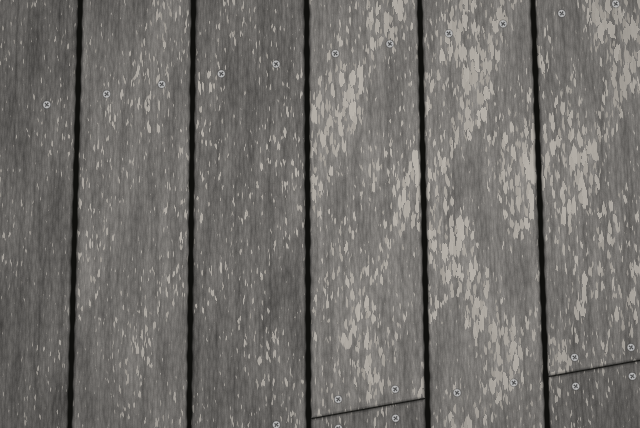
Write a Shadertoy shader that draws this texture.

```glsl
// Weathered grey deck boards seen from above: six upright boards fanning slightly,
// dark gaps between them, slanted rows of screws and butt joints over a joist.
// Stretched cellular noise gives grain, streaks and pale flecks; sines cluster the flecks.

const vec2  GAP_START  = vec2(0.109, 0.1255);   // first gap, bottom and top
const vec2  PITCH      = vec2(0.1866, 0.1768);  // board spacing, bottom and top
const float GAP_HALF   = 0.0040;
const float JOINT_HALF = 0.0009;
const float SLOPE      = 0.265;                 // slant of the joists
const float TOP_JOIST  = 0.736;                 // heights where joists meet the left side
const float LOW_JOIST  = -0.107;
const float SCREW_STEP = 0.034;                 // screw offset from a joint
const vec2  SCREW_X    = vec2(0.25, 0.73);      // screw positions across a board
const float SCREW_R    = 0.0058;
const vec2  KNOT       = vec2(0.59, 0.10);      // centre of the growth rings
const float KNOT_BOARD = 3.0;

const vec3 WOOD_TINT  = vec3(1.0, 0.978, 0.95);
const vec3 FLECK_COL  = vec3(0.67, 0.65, 0.62);
const vec3 GAP_COL    = vec3(0.06, 0.06, 0.052);
const vec3 SCREW_COL  = vec3(0.72, 0.72, 0.72);
const vec3 RECESS_COL = vec3(0.20, 0.20, 0.20);

const float TONE[6] = float[6](0.385, 0.435, 0.395, 0.465, 0.465, 0.45);
const float WEAR[6] = float[6](0.20, 0.34, 0.32, 0.62, 0.76, 0.74);

vec2 hash2(vec2 p) {
    vec3 q = fract(p.xyx * vec3(0.1031, 0.1030, 0.0973));
    q += dot(q, q.yzx + 33.33);
    return fract((q.xx + q.yz) * q.zy);
}

// Cellular noise: x = distance to the nearest point, y = random value of its cell
vec2 cells(vec2 p) {
    vec2 base = floor(p), best = vec2(9.0, 0.0);
    for (int y = -1; y <= 1; y++)
    for (int x = -1; x <= 1; x++) {
        vec2 cell = base + vec2(x, y);
        vec2 h = hash2(cell);
        float d = length(cell + h - p);
        if (d < best.x) best = vec2(d, fract(h.x * 7.3 + h.y * 3.7));
    }
    return best;
}

// Slow layered sines, about 0 to 1
float clusters(vec2 p) {
    float s = sin(p.x * 41.0 + 2.0 * sin(p.y * 13.0)) + sin(p.y * 19.0 + 2.0 * sin(p.x * 33.0))
            + 0.7 * sin(p.x * 87.0 - p.y * 37.0);
    return 0.5 + 0.19 * s;
}

vec3 wood(vec2 q, vec2 p, float board, float tone, float wear) {
    float fine   = cells(q * vec2(290.0, 60.0)).x - 0.45;
    float fibre  = cells(q * vec2(170.0, 13.0) + 7.0).x - 0.45;
    float streak = cells(q * vec2(60.0, 5.0) + 19.0).x - 0.45;
    float patchy = clusters(q);
    float light  = tone - 0.10 * fine - 0.07 * fibre - 0.09 * streak + 0.07 * (patchy - 0.5);
    light += 0.022 * (hash2(floor(q * 600.0)).x - 0.5);

    // Growth rings arching around a knot
    float ringDist = length((p - KNOT) * vec2(1.0, 0.75));
    float rings = sin(ringDist * 400.0 + 3.0 * streak) * exp(-ringDist * ringDist * 130.0);
    light += 0.018 * rings * (1.0 - step(0.5, abs(board - KNOT_BOARD)));

    // Pale flecks, ragged along the fibres
    vec2 spot = cells(q * vec2(125.0, 42.0) + vec2(fine, fibre) * 0.5);
    float radius = wear * smoothstep(0.1, 0.85, patchy) * (0.25 + 0.85 * spot.y);
    float fleck = smoothstep(-0.03, 0.13, radius - spot.x - 0.35 * fine - 0.25 * fibre);
    return mix(light * WOOD_TINT, FLECK_COL + 0.12 * (spot.y - 0.5), 0.8 * fleck);
}

void mainImage(out vec4 fragColor, in vec2 fragCoord) {
    vec2 uv = fragCoord / iResolution.xy;
    vec2 p = fragCoord / iResolution.x;
    float ratio = iResolution.y / iResolution.x;
    float soft = max(1.0 / iResolution.x, 0.0012);

    // Board layout
    float pitch = mix(PITCH.x, PITCH.y, uv.y);
    float across = (uv.x - mix(GAP_START.x, GAP_START.y, uv.y)) / pitch + 1.0;
    float board = clamp(floor(across), 0.0, 5.0);
    float local = across - board;
    float jointed = mod(board, 2.0);
    float jointY = (uv.y - LOW_JOIST - SLOPE * uv.x) * ratio;
    float lower = jointed * step(jointY, 0.0);

    // Timber surface, with a fresh piece below each joint
    vec2 q = vec2(local * 0.18, p.y) + 3.0 * hash2(vec2(board + 5.0, lower * 11.0 + 2.0));
    float wear = WEAR[int(board)] * mix(0.85, 1.1, uv.y) * (1.0 - 0.4 * lower);
    vec3 color = wood(q, p, board, TONE[int(board)] * (1.0 - 0.14 * lower), wear);
    vec2 fromCentre = uv - vec2(0.58, 0.55);
    color *= 1.06 - 0.28 * dot(fromCentre, fromCentre);

    // Gaps and joints, with a worn dark edge
    float wobble = 0.0004 * (sin(p.y * 90.0 + board) + sin(p.y * 211.0));
    float gap = min(local, 1.0 - local) * pitch - GAP_HALF + wobble;
    float joint = mix(1.0, abs(jointY) - JOINT_HALF, jointed);
    color *= mix(0.72, 1.0, smoothstep(0.0, 0.005, min(gap, joint)));
    color = mix(GAP_COL, color, smoothstep(-soft, soft, min(gap, joint)));

    // Nearest screw: two across each board, in three slanted rows
    vec2 screw = vec2(1.0);
    for (int row = 0; row < 3; row++)
    for (int side = 0; side < 2; side++) {
        float dx = (local - SCREW_X[side]) * pitch;
        float offset = row == 0 ? 0.0 : jointed * SCREW_STEP * (row == 1 ? 1.0 : -1.0);
        float height = (row == 0 ? TOP_JOIST : LOW_JOIST) + SLOPE * (uv.x - dx) + offset;
        vec2 d = vec2(dx, (uv.y - height) * ratio);
        if (dot(d, d) < dot(screw, screw)) screw = d;
    }
    float r = length(screw);
    color *= mix(0.65, 1.0, smoothstep(SCREW_R, SCREW_R + 0.002, r));
    color = mix(SCREW_COL, color, smoothstep(-soft, soft, r - SCREW_R));
    vec2 arm = abs(mat2(0.8, 0.6, -0.6, 0.8) * screw);
    float cross4 = max(min(arm.x, arm.y) - 0.0008, r - 0.0034);
    color = mix(RECESS_COL, color, smoothstep(-soft, soft, cross4));

    fragColor = vec4(color, 1.0);
}
```
